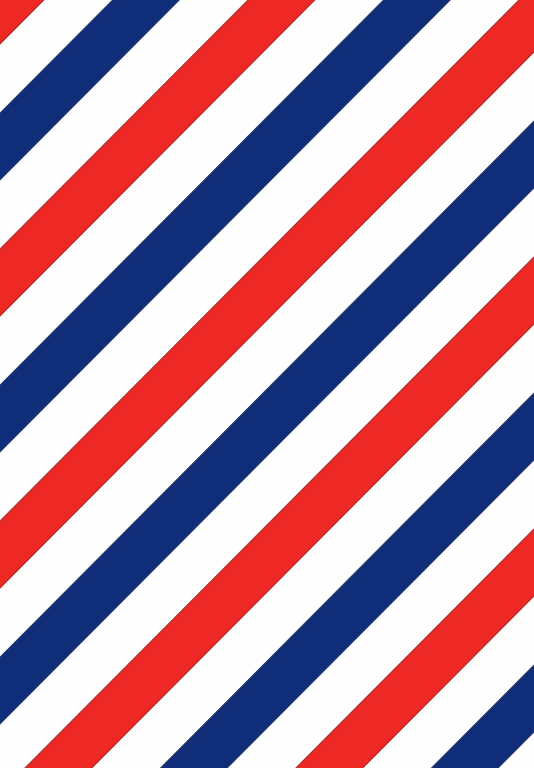
Give the GLSL for this pattern, as a WebGL 2 fragment shader.

```glsl
#version 300 es
precision highp float;
// Diagonal barber stripes: red and navy bands alternating on white, with thin dark rims.

uniform vec2 u_resolution;
out vec4 fragColor;

// Signed distance to a family of parallel bands, negative inside a band.
float bandDistance(float across, float centre, float period, float halfWidth) {
    float offset = fract((across - centre) / period + 0.5) - 0.5;
    return abs(offset) * period - halfWidth;
}

// Lays one band colour and its narrow rim over the colour below.
vec3 paintBand(vec3 below, float d, vec3 fill, vec3 rim, float rimHalfWidth, float pixel) {
    float inside = smoothstep(0.7 * pixel, -0.7 * pixel, d);
    float rimDistance = abs(d + 0.0006) - rimHalfWidth;
    float onRim = smoothstep(0.6 * pixel, -0.6 * pixel, rimDistance);
    return mix(mix(below, fill, inside), rim, 0.8 * onRim);
}

void main() {
    // Unit of length is the canvas height.
    vec2 p = gl_FragCoord.xy / u_resolution.y;
    float pixel = 1.0 / u_resolution.y;

    // Position across the stripes, which rise to the right at about 45 degrees.
    vec2 slope = vec2(1.004, 1.0);
    float scale = 1.0 / length(slope);
    float across = dot(vec2(p.x, 1.0 - p.y), slope) * scale;

    // Each repeat holds navy, white, red, white in equal widths.
    float period = 0.3542 * scale;
    float halfWidth = period * 0.125;
    float navyCentre = 0.1908 * scale;
    float navyBand = bandDistance(across, navyCentre, period, halfWidth);
    float redBand = bandDistance(across, navyCentre + 0.5 * period, period, halfWidth);

    vec3 color = vec3(0.995);
    color = paintBand(color, navyBand, vec3(0.058, 0.178, 0.475), vec3(0.22, 0.25, 0.38), 0.0005, pixel);
    color = paintBand(color, redBand, vec3(0.933, 0.160, 0.145), vec3(0.64, 0.18, 0.18), 0.0008, pixel);
    fragColor = vec4(color, 1.0);
}
```
